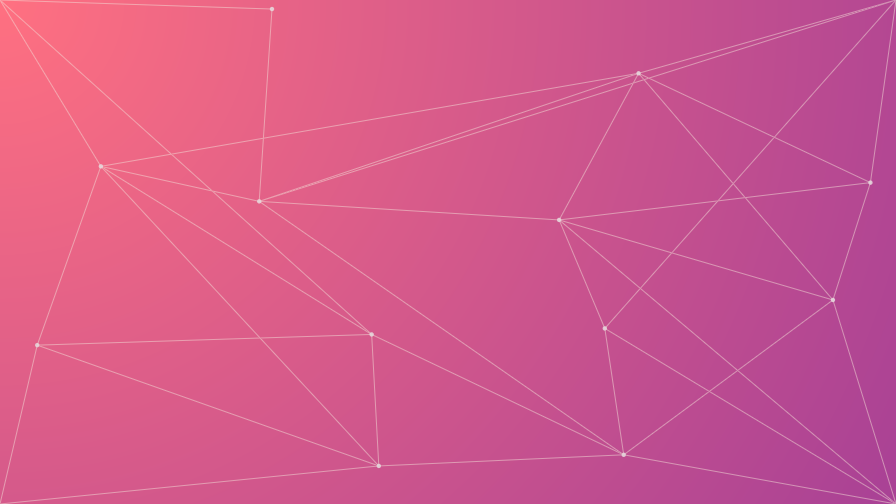
Write a WebGL 1 fragment shader that draws this background.

```glsl
precision highp float;

uniform vec2 u_resolution;

// Lengths are in canvas heights, shares and offsets in canvas fractions.
const vec3 NEAR_COLOR = vec3(1.0, 0.44, 0.505);
const vec3 FAR_COLOR = vec3(0.66, 0.255, 0.585);
const vec3 LINE_COLOR = vec3(0.95, 0.87, 0.84);
const vec3 DOT_COLOR = vec3(0.9, 0.86, 0.87);
const float LINE_WIDTH = 0.002;
const float LINE_ALPHA = 0.51;
const float DOT_RADIUS = 0.0043;
const float DOT_ALPHA = 0.85;
const float LAST_CELL = 3.0;   // nodes per side, minus one
const float MARGIN = 0.085;
const float JITTER = 0.085;
const float FALLING_SHARE = 0.65;   // slanted links that fall to the right
const float ACROSS_SHARE = 0.6;
const float UP_SHARE = 0.9;
const float DIAGONAL_SHARE = 0.85;
const float STEEP_SHARE = 0.85;
const float LONG_SHARE = 0.3;

float hash(vec2 cell, float seed) {
  return fract(sin(dot(vec3(cell, seed), vec3(127.1, 311.7, 74.7))) * 43758.5453);
}

// One for the four outermost nodes, zero for all others.
float cornerMask(vec2 cell) {
  vec2 onBorder = step(0.49, abs(cell / LAST_CELL - 0.5));
  return onBorder.x * onBorder.y;
}

// Jittered grid node; the outermost nodes are pinned to the corners.
vec2 nodePosition(vec2 cell, float aspect) {
  vec2 grid = cell / LAST_CELL;
  vec2 offset = vec2(hash(cell, 1.0), hash(cell, 2.0)) * 2.0 - 1.0;
  vec2 loose = mix(vec2(MARGIN), vec2(1.0 - MARGIN), grid) + JITTER * offset;
  return mix(loose, grid, cornerMask(cell)) * vec2(aspect, 1.0);
}

// Cell step to the linked neighbour (xy) and share of such links drawn (z).
vec3 linkRule(vec2 cell, float kind) {
  float side = hash(cell, 10.0 + kind) < FALLING_SHARE ? -1.0 : 1.0;
  if (kind < 0.5) return vec3(1.0, 0.0, ACROSS_SHARE);
  if (kind < 1.5) return vec3(0.0, 1.0, UP_SHARE);
  if (kind < 2.5) return vec3(1.0, side, DIAGONAL_SHARE);
  if (kind < 3.5) return vec3(1.0, 2.0 * side, STEEP_SHARE);
  return vec3(2.0, side, LONG_SHARE);
}

float segmentDistance(vec2 p, vec2 a, vec2 b) {
  vec2 ab = b - a;
  float along = clamp(dot(p - a, ab) / dot(ab, ab), 0.0, 1.0);
  return length(p - a - along * ab);
}

// Share of a pixel covered by a band around distance zero.
float bandCoverage(float dist, float halfWidth, float pixel) {
  vec2 edges = clamp(0.5 + (vec2(halfWidth, -halfWidth) - dist) / pixel, 0.0, 1.0);
  return edges.x - edges.y;
}

void main() {
  float aspect = u_resolution.x / u_resolution.y;
  float pixel = 1.0 / u_resolution.y;
  vec2 p = gl_FragCoord.xy * pixel;

  // Radial gradient from the upper left corner
  float spread = length(p - vec2(0.0, 1.0)) / length(vec2(aspect, 1.0));
  vec3 color = mix(NEAR_COLOR, FAR_COLOR, spread);

  // Nearest link and node of the network
  float lineDist = 10.0;
  float dotDist = 10.0;
  for (float row = 0.0; row <= LAST_CELL; row++) {
    for (float column = 0.0; column <= LAST_CELL; column++) {
      vec2 cell = vec2(column, row);
      vec2 node = nodePosition(cell, aspect);
      dotDist = min(dotDist, length(p - node) + cornerMask(cell));

      for (float kind = 0.0; kind < 5.0; kind++) {
        vec3 rule = linkRule(cell, kind);
        vec2 target = cell + rule.xy;
        bool inside = target.x <= LAST_CELL && abs(target.y - 0.5 * LAST_CELL) <= 0.5 * LAST_CELL;
        if (inside && hash(cell, 20.0 + kind) < rule.z) {
          lineDist = min(lineDist, segmentDistance(p, node, nodePosition(target, aspect)));
        }
      }
    }
  }

  float line = bandCoverage(lineDist, 0.5 * LINE_WIDTH, pixel);
  float spot = clamp(0.5 + (DOT_RADIUS - dotDist) / pixel, 0.0, 1.0);
  color = mix(color, LINE_COLOR, LINE_ALPHA * line);
  color = mix(color, DOT_COLOR, DOT_ALPHA * spot);
  gl_FragColor = vec4(color, 1.0);
}
```
